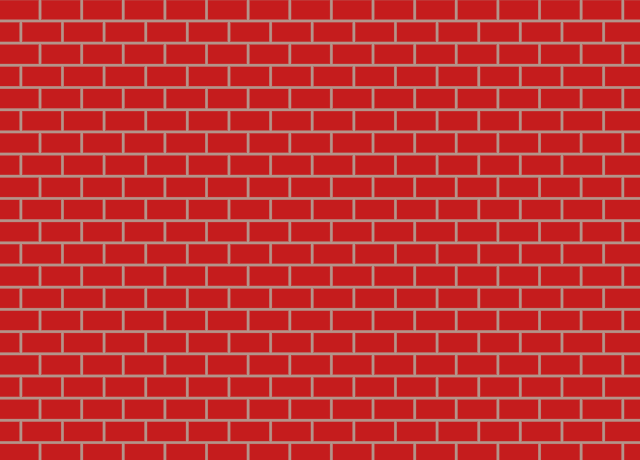
Give the GLSL for this pattern, as a Shadertoy shader.

```glsl
// Red running-bond brick wall with thin grey-pink mortar joints.

const vec3 BRICK_RED = vec3(0.772, 0.110, 0.112);
const vec3 MORTAR = vec3(0.705, 0.580, 0.540);

// Lengths in units of canvas height
const vec2 BRICK_PITCH = vec2(0.09049, 0.04824);
const float JOINT_WIDTH = 0.0061;
const float FIRST_BED = 0.0455;    // first horizontal joint, from the top
const float EVEN_JOINT = 0.0870;   // first vertical joint, even courses
const float ODD_JOINT = 0.0453;    // first vertical joint, odd courses

// Distance to the nearest line of a repeating set
float lineDistance(float x, float pitch) {
    return abs(fract(x / pitch + 0.5) - 0.5) * pitch;
}

// Smooth-edged coverage of a line of the given width
float lineCoverage(float dist, float width, float softness) {
    return clamp((0.5 * width - dist) / softness + 0.5, 0.0, 1.0);
}

// Mortar coverage, with y measured downwards from the top
float mortarMask(vec2 p, float softness) {
    float bedY = p.y - FIRST_BED;
    float course = floor(bedY / BRICK_PITCH.y) + 1.0;
    float jointX = p.x - mix(EVEN_JOINT, ODD_JOINT, mod(course, 2.0));

    float bed = lineCoverage(lineDistance(bedY, BRICK_PITCH.y), JOINT_WIDTH, softness);
    float head = lineCoverage(lineDistance(jointX, BRICK_PITCH.x), JOINT_WIDTH, softness);
    return max(bed, head);
}

void mainImage(out vec4 fragColor, in vec2 fragCoord) {
    float pixel = 1.0 / iResolution.y;
    vec2 p = vec2(fragCoord.x, iResolution.y - fragCoord.y) * pixel;
    vec3 color = mix(BRICK_RED, MORTAR, mortarMask(p, 1.2 * pixel));
    fragColor = vec4(color, 1.0);
}
```
